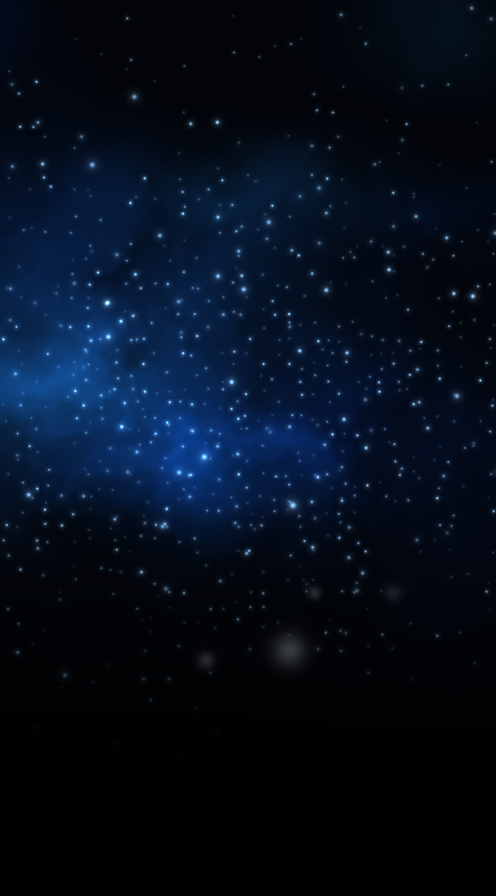
Reproduce this texture procedurally as a WebGL 1 fragment shader.

```glsl
precision highp float;

uniform vec2 u_resolution;

vec2 hash2(vec2 p) {
    vec2 q = vec2(dot(p, vec2(127.1, 311.7)), dot(p, vec2(269.5, 183.3)));
    return fract(sin(q) * 43758.5);
}

float gradientDot(vec2 cell, vec2 corner, vec2 f) {
    return dot(hash2(cell + corner) * 2.0 - 1.0, f - corner);
}

float gradientNoise(vec2 p) {
    vec2 i = floor(p);
    vec2 f = fract(p);
    vec2 u = f * f * f * (f * (f * 6.0 - 15.0) + 10.0);
    float low = mix(gradientDot(i, vec2(0.0), f), gradientDot(i, vec2(1.0, 0.0), f), u.x);
    float high = mix(gradientDot(i, vec2(0.0, 1.0), f), gradientDot(i, vec2(1.0), f), u.x);
    return mix(low, high, u.y);
}

float fbm(vec2 p) {
    float sum = 0.0;
    float amplitude = 1.0;
    for (int i = 0; i < 5; i++) {
        sum += amplitude * gradientNoise(p);
        p = mat2(1.6, 1.2, -1.2, 1.6) * p + 7.3;
        amplitude *= 0.5;
    }
    return sum;
}

float blob(vec2 p, vec2 center, vec2 radius) {
    vec2 d = (p - center) / radius;
    return exp(-dot(d, d));
}

// Soft patches of gas, broken up by noise
vec3 nebula(vec2 p) {
    vec2 warp = vec2(fbm(p * 5.0), fbm(p * 5.0 + 31.0));
    vec2 q = p + 0.045 * warp;
    vec3 gas = vec3(0.035, 0.155, 0.27) * blob(q, vec2(0.05, 0.57), vec2(0.13, 0.085));
    gas += vec3(0.018, 0.14, 0.34) * blob(q, vec2(0.2, 0.485), vec2(0.11, 0.06));
    gas += vec3(0.018, 0.085, 0.19) * blob(q, vec2(0.13, 0.58), vec2(0.25, 0.16));
    gas += vec3(0.01, 0.055, 0.13) * blob(q, vec2(0.04, 0.75), vec2(0.13, 0.09));
    gas += vec3(0.015, 0.07, 0.12) * blob(q, vec2(0.29, 0.79), vec2(0.12, 0.05));
    gas += vec3(0.01, 0.05, 0.10) * blob(q, vec2(0.25, 0.70), vec2(0.10, 0.08));
    gas += vec3(0.004, 0.035, 0.11) * blob(q, vec2(0.38, 0.52), vec2(0.12, 0.07));
    gas += vec3(0.003, 0.025, 0.07) * blob(q, vec2(0.51, 0.76), vec2(0.10, 0.05));
    gas += vec3(0.012, 0.045, 0.075) * blob(q, vec2(0.50, 0.98), vec2(0.10, 0.06));
    gas += vec3(0.004, 0.03, 0.09) * blob(q, vec2(0.0, 0.96), vec2(0.06, 0.06));
    gas += vec3(0.002, 0.012, 0.035) * blob(q, vec2(0.50, 0.42), vec2(0.16, 0.20));
    float density = clamp(0.95 + 0.75 * fbm(p * 8.0 + warp), 0.25, 1.6);
    return gas * density;
}

// Point with a tight core and a faint halo
float star(vec2 d, float radius) {
    float r2 = dot(d, d) / (radius * radius);
    return exp(-r2) + 0.22 * exp(-r2 * 0.12);
}

// One jittered star per cell, kept more often near the middle band
float starLayer(vec2 p, float cellSize, float radius, float amount, float seed) {
    vec2 cell = floor(p / cellSize);
    vec2 jitter = 0.2 + 0.6 * hash2(cell + seed);
    vec2 traits = hash2(cell + seed + 57.0);
    vec2 center = (cell + jitter) * cellSize;
    float band = blob(center, vec2(0.24, 0.54), vec2(0.42, 0.23));
    float present = step(traits.x, amount * (0.08 + band) * smoothstep(0.1, 0.35, center.y));
    float brightness = mix(0.2, 1.0, traits.y * traits.y) * smoothstep(0.1, 0.5, center.y);
    return present * brightness * star(p - center, radius * mix(0.75, 1.2, traits.y));
}

void main() {
    vec2 p = gl_FragCoord.xy / u_resolution.y;

    // Night sky fading to black at the bottom
    vec3 color = mix(vec3(0.003, 0.004, 0.006), vec3(0.006, 0.014, 0.032), smoothstep(0.1, 0.5, p.y));
    color += nebula(p) * smoothstep(0.1, 0.42, p.y);

    // Scattered stars, from dust to bright points
    float stars = 0.0;
    for (int i = 0; i < 3; i++) {
        float k = float(i);
        stars += starLayer(p, 0.015 * pow(1.9, k), 0.0011 + 0.0004 * k, 0.5 + 0.05 * k, 13.0 * k);
    }

    // Leading stars
    stars += 0.7 * star(p - vec2(0.150, 0.892), 0.0025);
    stars += 0.7 * star(p - vec2(0.103, 0.816), 0.0026);
    stars += 0.7 * star(p - vec2(0.300, 0.752), 0.0023);
    stars += 0.8 * star(p - vec2(0.272, 0.677), 0.0024);
    stars += 0.9 * star(p - vec2(0.228, 0.490), 0.0027);
    stars += 0.9 * star(p - vec2(0.327, 0.436), 0.0032);
    stars += 0.7 * star(p - vec2(0.510, 0.558), 0.0025);
    color += stars * vec3(0.55, 0.76, 0.92);

    // Dim unfocused lights
    float haze = 0.22 * blob(p, vec2(0.323, 0.274), vec2(0.018));
    haze += 0.16 * blob(p, vec2(0.230, 0.263), vec2(0.009));
    haze += 0.10 * blob(p, vec2(0.439, 0.338), vec2(0.009));
    haze += 0.16 * blob(p, vec2(0.351, 0.338), vec2(0.007));
    color += haze * vec3(0.95, 0.98, 1.0);

    gl_FragColor = vec4(min(color, 1.0), 1.0);
}
```
